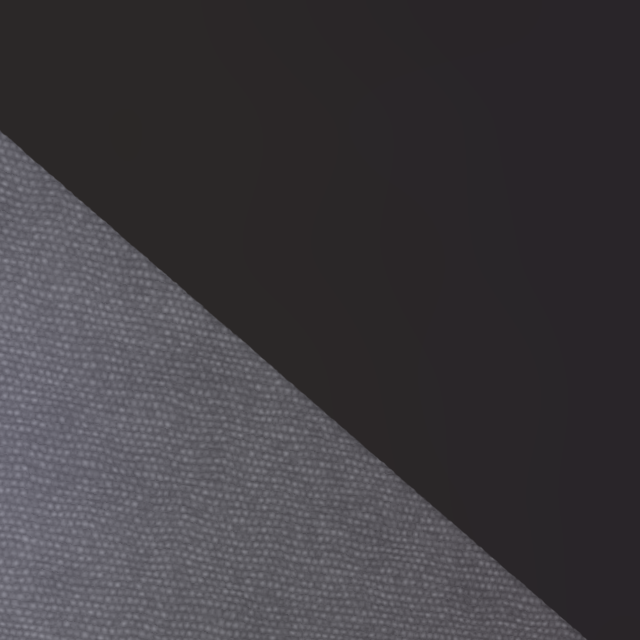
A Shadertoy shader for this texture:

```glsl
// Woven grey cloth filling the lower left, cut by a straight diagonal edge
// against a smooth dark surface. The weave is a tilted grid of staggered
// thread bumps with hashed brightness, warped and roughened by value noise.

const vec3 DARK_WARM = vec3(0.170, 0.157, 0.156);
const vec3 DARK_COOL = vec3(0.160, 0.145, 0.160);
const vec3 CLOTH_LIT = vec3(0.430, 0.425, 0.460);
const vec3 CLOTH_MID = vec3(0.375, 0.370, 0.392);
const vec3 CLOTH_DIM = vec3(0.345, 0.332, 0.355);

float hash(vec2 p) {
    vec3 q = fract(vec3(p.xyx) * 0.1031);
    q += dot(q, q.yzx + 33.33);
    return fract((q.x + q.y) * q.z);
}

float noise(vec2 p) {
    vec2 cell = floor(p), f = fract(p);
    f = f * f * (3.0 - 2.0 * f);
    float low = mix(hash(cell), hash(cell + vec2(1, 0)), f.x);
    float high = mix(hash(cell + vec2(0, 1)), hash(cell + vec2(1, 1)), f.x);
    return mix(low, high, f.y);
}

vec2 rotate(vec2 p, float angle) {
    float c = cos(angle), s = sin(angle);
    return vec2(c * p.x - s * p.y, s * p.x + c * p.y);
}

// Signed distance to the line through a and b, positive on its upper right.
float lineDistance(vec2 p, vec2 a, vec2 b) {
    vec2 along = normalize(b - a);
    return dot(p - a, vec2(-along.y, along.x));
}

// Thread relief around zero: bumps, gaps between rows, and loose fibres.
float weave(vec2 p, float pitch) {
    vec2 q = rotate(p, 0.13) * pitch;
    q += 0.7 * vec2(noise(q * 0.23), noise(q * 0.23 + 41.0));
    float row = floor(q.y);
    q.x += 0.5 * mod(row, 2.0) + 0.25 * hash(vec2(row, 7.0));
    vec2 f = fract(q) - 0.5;
    float bump = exp(-dot(f * f, vec2(6.0, 9.0)));
    float strength = 0.55 + 0.9 * hash(floor(q) + 200.0);
    float fibre = noise(q * vec2(1.6, 3.2) + 90.0) - 0.5;
    float grain = noise(q * 4.5 + 17.0) - 0.5;
    return 0.105 * (bump * strength - 0.42) + 0.055 * fibre + 0.035 * grain;
}

vec3 clothColor(vec2 p) {
    // Light falls off from the left side toward the lower right tip.
    vec3 base = mix(CLOTH_LIT, CLOTH_MID, smoothstep(-0.05, 0.40, p.x));
    base = mix(base, CLOTH_DIM, smoothstep(0.35, 0.90, p.x));
    base *= 1.0 - 0.08 * smoothstep(0.45, 0.80, p.y);
    float glow = exp(-18.0 * dot(p - vec2(0.0, 0.30), p - vec2(0.0, 0.30)));
    base += glow * vec3(0.006, 0.005, 0.018);
    float mottle = noise(p * 12.0) - 0.5;
    float relief = weave(p, mix(82.0, 92.0, p.x));
    return base + 0.022 * mottle + relief * vec3(0.98, 1.0, 1.02);
}

vec3 darkColor(vec2 p) {
    float coolness = smoothstep(0.25, 1.0, p.x + 0.2 * (p.y - 0.5));
    return mix(DARK_WARM, DARK_COOL, coolness) + 0.003 * (noise(p * 5.0) - 0.5);
}

void mainImage(out vec4 fragColor, in vec2 fragCoord) {
    vec2 p = fragCoord / iResolution.xy;

    // The cut edge, with a faint fray along the threads.
    float edge = lineDistance(p, vec2(0.0, 0.796), vec2(0.918, 0.0));
    edge += 0.0016 * (noise(p * 170.0) - 0.5);
    float softness = max(0.0016, 0.8 / iResolution.y);
    float outside = smoothstep(-softness, softness, edge);

    // Threads dim slightly as they roll under at the edge.
    vec3 cloth = clothColor(p) * (1.0 - 0.10 * smoothstep(-0.012, 0.0, edge));
    vec3 color = mix(cloth, darkColor(p), outside);
    fragColor = vec4(color, 1.0);
}
```
